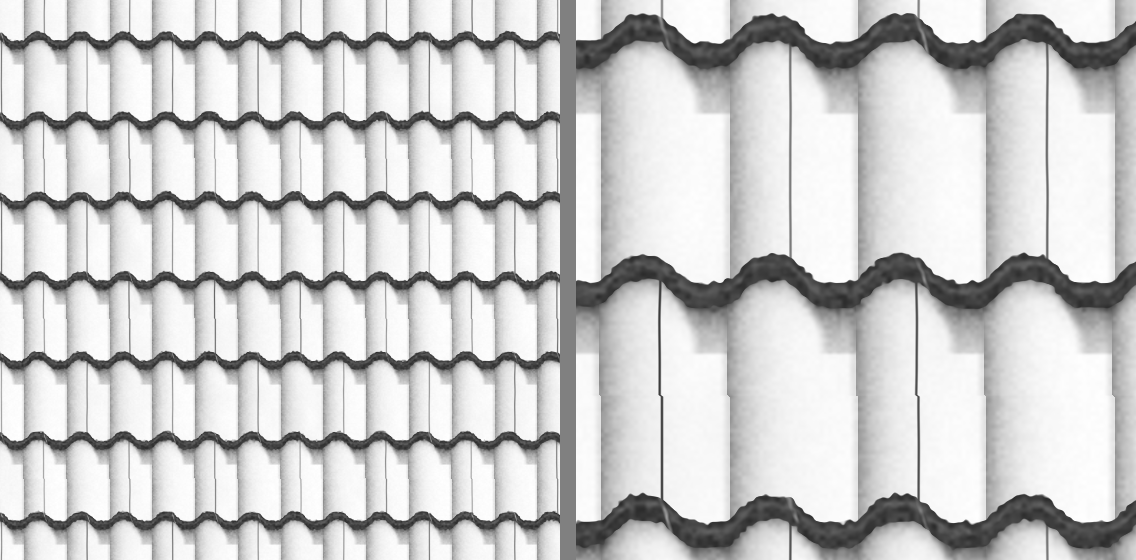
Left: the whole. Right: its middle third, enlarged.
A Shadertoy shader for this texture:

```glsl
#define COLUMNS 13.09
#define ROWS 7.0
#define ORIGIN vec2(0.56, 0.4375)
#define CREST 0.33
#define WAVE_HEIGHT 0.115
#define LIP_HALF 0.053
#define JOINT_X 0.475
#define JOINT_HALF 0.0007
#define TILE_WHITE 0.995
#define LIP_DARK 0.235
#define GRAIN 0.09

float hash(vec2 p) {
    return fract(sin(dot(p, vec2(127.1, 311.7))) * 43758.5453);
}

float noise(vec2 p) {
    vec2 i = floor(p), f = fract(p);
    f = f * f * (3.0 - 2.0 * f);
    return mix(mix(hash(i), hash(i + vec2(1, 0)), f.x),
               mix(hash(i + vec2(0, 1)), hash(i + vec2(1, 1)), f.x), f.y);
}

// Height of the rolled tile edge across one column
float wave(float x) {
    return WAVE_HEIGHT * smoothstep(-0.95, 1.1, cos(6.28318 * (x - CREST)));
}

// Brightness of a tile: x runs across it, drop is the depth below the lip's trough
float tileShade(float x, float drop, float below) {
    float side = 0.40 * exp(-x / 0.17) + 0.10 * smoothstep(0.93, 1.0, x);

    // Stepped shadow lying in the valley to the right of the roll
    float dome = mix(0.60, 0.75, smoothstep(-0.05, 0.2, drop));
    float valley = smoothstep(dome - 0.06, dome + 0.06, x)
                 * (1.0 - smoothstep(0.235, 0.255, drop))
                 * mix(0.42, 0.14, clamp(drop / 0.25, 0.0, 1.0));

    float contact = 0.42 * exp(-max(below - LIP_HALF, 0.0) / 0.035);
    return TILE_WHITE * (1.0 - side) * (1.0 - valley) * (1.0 - contact);
}

void mainImage(out vec4 fragColor, in vec2 fragCoord) {
    vec2 uv = fragCoord / iResolution.xy;
    float pixel = 1.0 / iResolution.y;
    vec2 p = uv * vec2(COLUMNS, ROWS) - ORIGIN;

    // Rows follow the wavy lip, with a slightly ragged edge
    float ragged = (noise(uv * 260.0) - 0.5) * 0.022;
    float w = p.y - wave(p.x) + ragged;
    float row = floor(w);
    float below = 1.0 - fract(w);
    float drop = row + 1.0 - p.y;

    // Even rows have a small sideways break part of the way down
    float even = 1.0 - mod(row, 2.0);
    float x = p.x + 0.018 * even * (1.0 - smoothstep(0.415, 0.425, drop));
    float column = floor(x);
    x = fract(x);
    float wear = hash(vec2(column, row));

    // Tile face, grainier where it is shaded
    float shade = tileShade(x, drop, below);
    float grain = noise(uv * 390.0) + 0.6 * noise(uv * 150.0) - 0.8;
    shade += grain * GRAIN * (0.15 + 2.2 * (1.0 - shade));
    shade -= 0.035 * wear * noise(uv * vec2(45.0, 24.0));

    // Thin joints on alternating columns, staggered by row
    float jointed = 1.0 - mod(column + row, 2.0);
    float jointDist = abs(x - JOINT_X + 0.008 * (noise(vec2(column, uv.y * 40.0)) - 0.5)) / COLUMNS;
    float joint = 1.0 - smoothstep(JOINT_HALF - pixel, JOINT_HALF + pixel, jointDist);
    shade = mix(shade, 0.22, joint * jointed * mix(0.55, 1.0, wear));

    // Dark rough lip with a paler ridge and scattered chips on the crest
    float lipDist = min(below, 1.0 - below);
    float soft = ROWS * pixel;
    float lip = 1.0 - smoothstep(LIP_HALF - soft, LIP_HALF + soft, lipDist);
    float lipShade = LIP_DARK + 0.13 * (noise(uv * 300.0) - 0.5);
    lipShade += 0.09 * smoothstep(0.03, 0.0, abs(fract(w + 0.5) - 0.515));
    float lipColumn = floor(p.x);
    float chipped = step(0.5, hash(vec2(lipColumn, floor(w + 0.5)) + 7.0));
    float chip = smoothstep(0.035, 0.0, abs(fract(p.x) - 0.5 + 0.8 * (fract(w + 0.5) - 0.5)));
    lipShade += 0.35 * chip * chipped * noise(uv * 240.0 + 9.0);
    shade = mix(shade, lipShade, lip);

    fragColor = vec4(vec3(clamp(shade, 0.0, 1.0)), 1.0);
}
```
